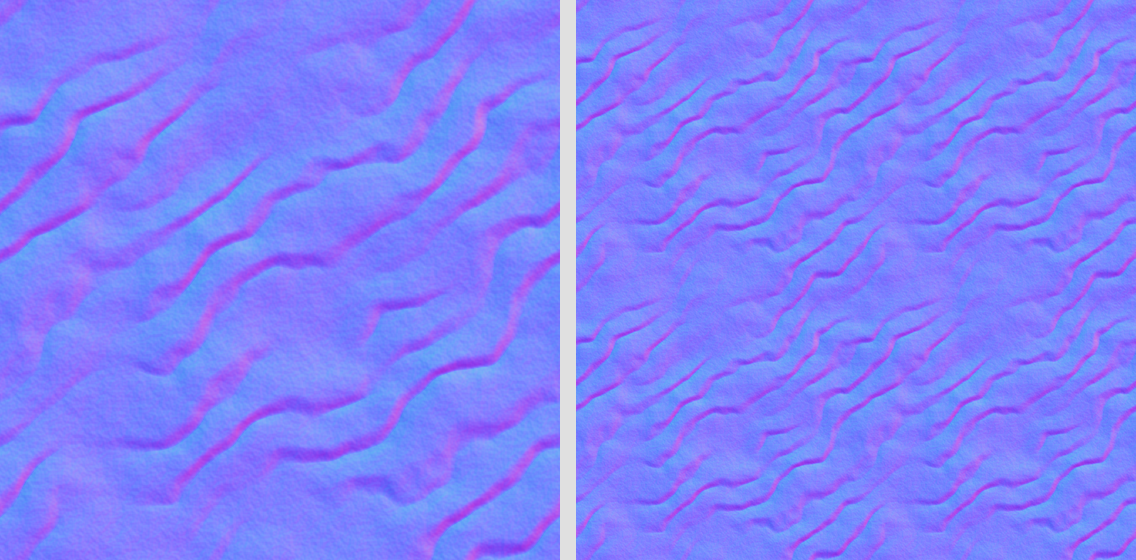
Left, the tile; right, the same tile 2 across and 2 down.
A WebGL 1 fragment shader for this texture map:

```glsl
precision highp float;
uniform vec2 u_resolution;

#define RIPPLES vec2(6.0, -8.0)  // whole ripples across and up the tile
#define SPREAD 0.14              // lower values give more forks
#define RIPPLE_HEIGHT 0.0152
#define LEE_WIDTH 0.44           // share of a ripple taken by its steep face
#define TROUGH_LIFT 0.07         // steepens the foot of the gentle face
#define WIGGLE 0.75
#define SWELL 0.011
#define DENTS 0.0026
#define GRAIN 0.00052
#define STEP 0.0012              // distance for measuring the slope

const float TAU = 6.28319;

float hash(vec2 p) {
  return fract(sin(dot(p, vec2(127.1, 311.7))) * 43758.5);
}

vec2 latticeGradient(vec2 cell, float cells) {
  float angle = TAU * hash(mod(cell, cells) + cells * 0.37);
  return vec2(cos(angle), sin(angle));
}

// Gradient noise that wraps after a whole number of cells
float noise(vec2 uv, float cells) {
  vec2 p = uv * cells;
  vec2 i = floor(p);
  vec2 f = p - i;
  vec2 w = f * f * f * (f * (f * 6.0 - 15.0) + 10.0);
  vec2 e = vec2(1.0, 0.0);
  float a = dot(latticeGradient(i, cells), f);
  float b = dot(latticeGradient(i + e.xy, cells), f - e.xy);
  float c = dot(latticeGradient(i + e.yx, cells), f - e.yx);
  float d = dot(latticeGradient(i + e.xx, cells), f - e.xx);
  return mix(mix(a, b, w.x), mix(c, d, w.x), w.y);
}

// Sum of neighbouring wave trains as a complex number:
// its angle is the ripple phase, its length the ripple strength
vec2 waveField(vec2 uv) {
  vec2 sum = vec2(0.0);
  float power = 0.0;
  for (int y = -3; y <= 3; y++) {
    for (int x = -3; x <= 3; x++) {
      vec2 offset = vec2(float(x), float(y));
      float weight = exp(-SPREAD * dot(offset, offset));
      float angle = TAU * (dot(RIPPLES + offset, uv) + hash(offset + 7.3));
      sum += weight * vec2(cos(angle), sin(angle));
      power += weight * weight;
    }
  }
  return sum / sqrt(power);
}

// Gentle rise, then a fall that steepens slowly and ends quickly
float rippleProfile(float t) {
  float lee = clamp((t - 1.0 + LEE_WIDTH) / LEE_WIDTH, 0.0, 1.0);
  float fall = lee * lee * lee * (4.0 - 3.0 * lee);
  return t - fall + TROUGH_LIFT * sin(TAU * t);
}

float sandHeight(vec2 uv) {
  vec2 wave = waveField(uv);
  float phase = atan(wave.y, wave.x) / TAU;
  phase += WIGGLE * (noise(uv, 5.0) + 0.4 * noise(uv, 11.0) + 0.13 * noise(uv, 23.0));
  float strength = smoothstep(0.0, 1.15, length(wave));
  float height = RIPPLE_HEIGHT * strength * rippleProfile(fract(phase));

  // Broad swells, small dents and fine grains
  height += SWELL * noise(uv, 4.0);
  height += DENTS * (noise(uv, 13.0) + 0.4 * noise(uv, 29.0));
  height += GRAIN * (noise(uv, 83.0) + 0.5 * noise(uv, 167.0));
  return height;
}

void main() {
  vec2 uv = gl_FragCoord.xy / u_resolution;
  float here = sandHeight(uv);
  vec2 slope = vec2(sandHeight(uv + vec2(STEP, 0.0)) - here,
                    sandHeight(uv + vec2(0.0, STEP)) - here) / STEP;
  vec3 normal = normalize(vec3(-slope, 1.0));
  gl_FragColor = vec4(normal * 0.5 + 0.5, 1.0);
}
```
